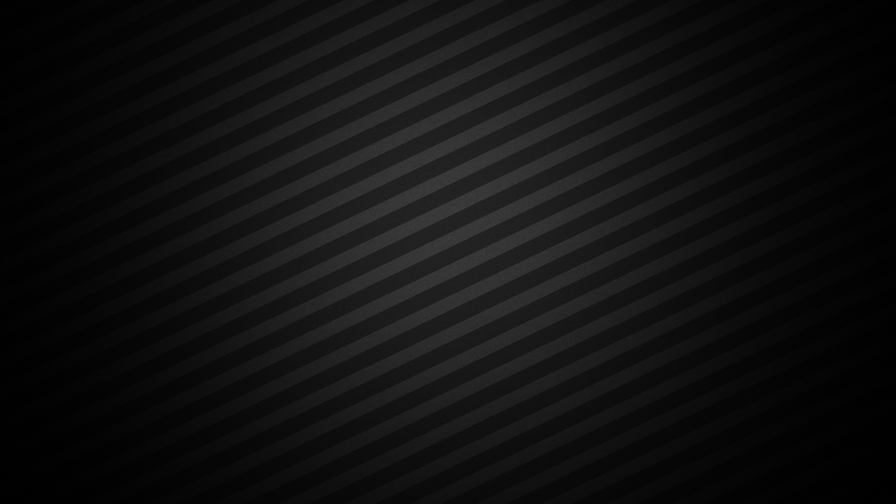
Reproduce this pattern procedurally as a WebGL 2 fragment shader.

```glsl
#version 300 es
precision highp float;
// Dark diagonal stripes with fine grain, lit by a soft spotlight.

#define STRIPES 16.0              // repeats down the canvas height
#define SLOPE 0.48                // rise of each stripe per unit run
#define LIGHT_SHARE 0.46          // part of a repeat that is light
#define PHASE 0.35                // stripe offset from centre, in repeats
#define SPOT_CENTER vec2(0.0, 0.08)
#define SPOT_RADIUS 0.51
#define LIGHT_COLOR vec3(0.222)
#define DARK_COLOR vec3(0.135)
#define GRAIN_CELLS 288.0         // grain cells per canvas height
#define GRAIN_AMOUNT 0.09

uniform vec2 u_resolution;
out vec4 fragColor;

float hash(vec2 p) {
    return fract(sin(dot(p, vec2(12.9898, 78.233))) * 43758.5453);
}

// Coverage of the light stripe, with edges one pixel soft.
float stripeMask(vec2 p) {
    float t = (p.y - SLOPE * p.x) * STRIPES - PHASE;
    float fromCenter = abs(fract(t + 0.5) - 0.5);
    float pixel = STRIPES * length(vec2(1.0, SLOPE)) / u_resolution.y;
    float halfWidth = 0.5 * LIGHT_SHARE;
    return 1.0 - smoothstep(halfWidth - 0.6 * pixel, halfWidth + 0.6 * pixel, fromCenter);
}

// Round glow that fades to black toward the sides.
float spotlight(vec2 p) {
    vec2 d = (p - SPOT_CENTER) / SPOT_RADIUS;
    return exp(-dot(d, d));
}

void main() {
    // Centred coordinates; the canvas height is 1.
    vec2 p = (gl_FragCoord.xy - 0.5 * u_resolution) / u_resolution.y;

    vec3 color = mix(DARK_COLOR, LIGHT_COLOR, stripeMask(p));

    // Fine surface grain
    float grain = hash(floor(p * GRAIN_CELLS)) - 0.5;
    color *= 1.0 + GRAIN_AMOUNT * grain;

    color *= spotlight(p);

    // Slight dither against banding in the dark fade
    color += (hash(gl_FragCoord.xy) - 0.5) / 255.0;

    fragColor = vec4(clamp(color, 0.0, 1.0), 1.0);
}
```
